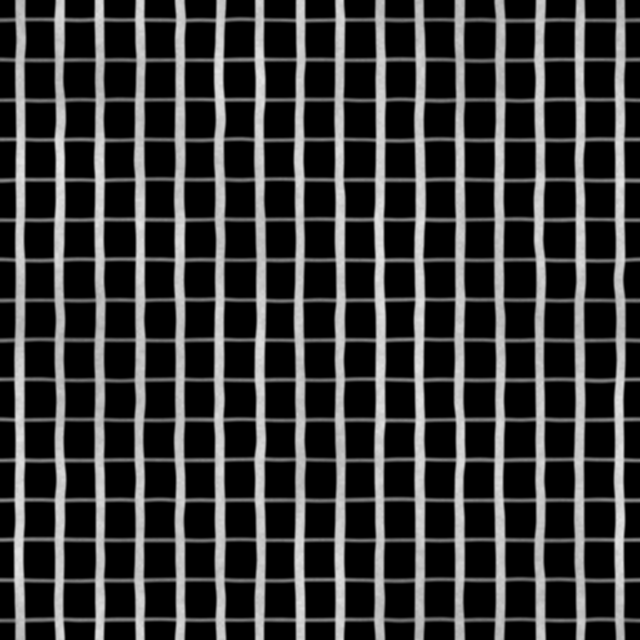
Give the GLSL for this pattern, as a WebGL 2 fragment shader.

```glsl
#version 300 es
precision highp float;

uniform vec2 u_resolution;
out vec4 fragColor;

// All lengths are in cells of the grid.
const float REPEATS = 16.0;
const float BAR_WIDTH = 0.235;
const float WIRE_WIDTH = 0.092;
const float BAR_WOBBLE = 0.075;
const float WIRE_WOBBLE = 0.055;
const float BAR_SWELL = 0.055;
const float WIRE_SWELL = 0.025;
const float BAR_SOFTNESS = 0.045;
const float WIRE_SOFTNESS = 0.05;
const float PATCH_CONTRAST = 0.20;
const float MOTTLE_CONTRAST = 0.08;
const float GRAIN_CONTRAST = 0.07;
const vec3 GROUND_COLOR = vec3(0.0);
const vec3 BAR_COLOR = vec3(0.795);
const vec3 WIRE_COLOR = vec3(0.49);

float hash(vec2 cell, float seed) {
    uvec3 q = uvec3(cell.x, cell.y, seed) * uvec3(73856u, 19349u, 83492u);
    uint h = q.x ^ (q.y * 2654u) ^ (q.z * 977u);
    h = (h ^ (h >> 15)) * 739397u;
    h = (h ^ (h >> 13)) * 277803u;
    h ^= h >> 16;
    return float(h & 65535u) / 65535.0;
}

// Value noise that wraps after period lattice steps.
float wrapNoise(vec2 p, float period, float seed) {
    vec2 i = floor(p);
    vec2 f = p - i;
    f = f * f * (3.0 - 2.0 * f);
    vec2 a = mod(i, period);
    vec2 b = mod(i + 1.0, period);
    float low = mix(hash(a, seed), hash(vec2(b.x, a.y), seed), f.x);
    float high = mix(hash(vec2(a.x, b.y), seed), hash(b, seed), f.x);
    return mix(low, high, f.y);
}

// Signed variation along one line, independent for each line index.
float lineNoise(float line, float along, float seed) {
    float slow = wrapNoise(vec2(line, along), REPEATS, seed);
    float quick = wrapNoise(vec2(line, along * 2.0), REPEATS * 2.0, seed + 1.0);
    return mix(slow, quick, 0.4) - 0.5;
}

// Coverage of a hand-drawn line through the middle of its cell.
float strokeMask(float across, float along, float width, float wobble,
                 float swell, float softness, float seed) {
    float line = floor(across);
    float center = 0.5 + wobble * lineNoise(line, along, seed);
    float halfWidth = 0.5 * (width + swell * lineNoise(line, along, seed + 2.0));
    float edge = abs(across - line - center) - halfWidth;
    return 1.0 - smoothstep(-softness, softness, edge);
}

void main() {
    vec2 p = gl_FragCoord.xy / u_resolution * REPEATS;
    float pixel = REPEATS / min(u_resolution.x, u_resolution.y);

    float bar = strokeMask(p.x, p.y, BAR_WIDTH, BAR_WOBBLE, BAR_SWELL,
                           max(BAR_SOFTNESS, pixel), 1.0);
    float wire = strokeMask(p.y, p.x, WIRE_WIDTH, WIRE_WOBBLE, WIRE_SWELL,
                            max(WIRE_SOFTNESS, pixel), 11.0);

    // Broad worn patches, mottling and fine grain.
    float patches = wrapNoise(p * 0.5, REPEATS * 0.5, 21.0) - 0.5;
    float mottle = wrapNoise(p * 5.0, REPEATS * 5.0, 22.0) - 0.5;
    float grain = wrapNoise(p * 14.0, REPEATS * 14.0, 23.0) - 0.5;
    float wear = 1.0 + PATCH_CONTRAST * patches + MOTTLE_CONTRAST * mottle
               + GRAIN_CONTRAST * grain;

    // Thin wires run behind the broad bars.
    vec3 color = mix(GROUND_COLOR, WIRE_COLOR * wear, wire);
    color = mix(color, BAR_COLOR * wear, bar);
    fragColor = vec4(color, 1.0);
}
```
